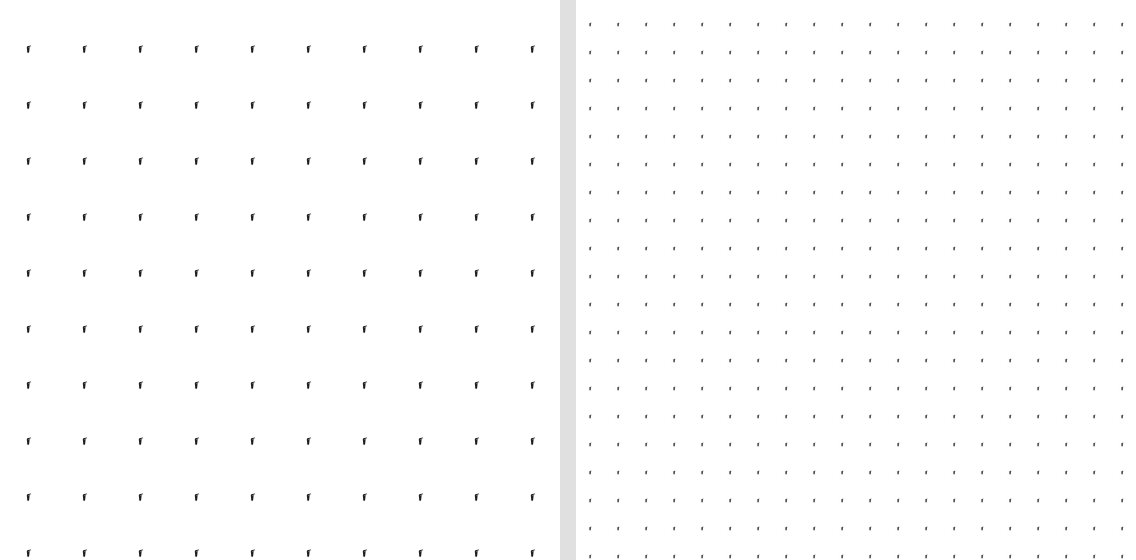
Left: one tile. Right: repeated 2 by 2.
This pattern is drawn by a Shadertoy shader. Its source:

```glsl
// Small dark slanted hooked marks on a sparse square grid over white.

const float REPEATS = 10.0;                   // cells across and down
const vec2 MARK_CENTRE = vec2(0.510, 0.124);  // position within a cell
const vec3 PAPER = vec3(1.0);
const vec3 INK = vec3(0.13, 0.13, 0.14);
const vec3 SHEEN = vec3(0.50, 0.50, 0.51);

// Stem and hook, in cell units relative to the mark centre
const vec2 STEM_FOOT = vec2(-0.007, -0.049);
const vec2 STEM_HEAD = vec2(-0.006, 0.030);
const vec2 HOOK_TIP = vec2(0.030, 0.055);
const float FOOT_RADIUS = 0.018;
const float HEAD_RADIUS = 0.025;
const float TIP_RADIUS = 0.008;

// Sheen streak on the hook
const vec2 SHEEN_START = vec2(0.004, 0.026);
const vec2 SHEEN_END = vec2(0.024, 0.046);
const float SHEEN_RADIUS = 0.007;

// Approximate distance to a capsule whose radius tapers from ra to rb
float taperedCapsule(vec2 p, vec2 a, vec2 b, float ra, float rb) {
    vec2 axis = b - a;
    float t = clamp(dot(p - a, axis) / dot(axis, axis), 0.0, 1.0);
    return length(p - a - axis * t) - mix(ra, rb, t);
}

float markDistance(vec2 p) {
    float stem = taperedCapsule(p, STEM_FOOT, STEM_HEAD, FOOT_RADIUS, HEAD_RADIUS);
    float hook = taperedCapsule(p, STEM_HEAD, HOOK_TIP, HEAD_RADIUS, TIP_RADIUS);
    return min(stem, hook);
}

float coverage(float distance, float pixel) {
    return clamp(0.5 - distance / pixel, 0.0, 1.0);
}

void mainImage(out vec4 fragColor, in vec2 fragCoord) {
    // Whole number of cells, so opposite edges join
    vec2 cell = fract(fragCoord / iResolution.xy * REPEATS);
    vec2 p = cell - MARK_CENTRE;
    float pixel = REPEATS / min(iResolution.x, iResolution.y);

    // Dark body with a soft grey streak
    float streak = taperedCapsule(p, SHEEN_START, SHEEN_END, SHEEN_RADIUS, SHEEN_RADIUS);
    vec3 markColour = mix(INK, SHEEN, coverage(streak, pixel));
    vec3 colour = mix(PAPER, markColour, coverage(markDistance(p), pixel));

    fragColor = vec4(colour, 1.0);
}
```
